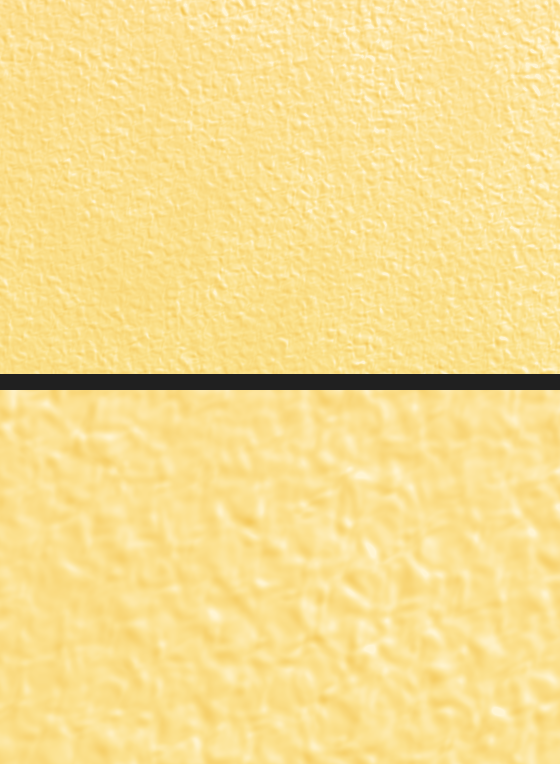
Top: the whole. Bottom: its middle third, enlarged.
Give the GLSL for this texture, as a Shadertoy shader.

```glsl
const vec3 SHADOW = vec3(0.96, 0.80, 0.385);
const vec3 PAINT = vec3(0.99, 0.877, 0.568);
const vec3 SHINE = vec3(1.0, 0.958, 0.82);
const vec2 LIGHT_DIR = vec2(0.64, 0.77);

// Three random values in 0..1 for a lattice cell
vec3 cellRandom(vec2 cell) {
    uvec2 q = uvec2(ivec2(cell) + 4096);
    uint n = q.x * 1597334677u ^ q.y * 3812015801u;
    n = (n ^ (n >> 15)) * 2246822519u;
    n = (n ^ (n >> 13)) * 3266489917u;
    n ^= n >> 16;
    return vec3(n & 1023u, (n >> 10) & 1023u, (n >> 20) & 1023u) / 1023.0;
}

vec2 cellGradient(vec2 cell) {
    float angle = 6.28318 * cellRandom(cell).x;
    return vec2(cos(angle), sin(angle));
}

float gradientNoise(vec2 p) {
    vec2 i = floor(p);
    vec2 f = p - i;
    vec2 u = f * f * f * (f * (f * 6.0 - 15.0) + 10.0);
    float a = dot(cellGradient(i), f);
    float b = dot(cellGradient(i + vec2(1, 0)), f - vec2(1, 0));
    float c = dot(cellGradient(i + vec2(0, 1)), f - vec2(0, 1));
    float d = dot(cellGradient(i + vec2(1, 1)), f - vec2(1, 1));
    return mix(mix(a, b, u.x), mix(c, d, u.x), u.y);
}

// Round drops of varied size, one per jittered cell
float drops(vec2 p) {
    vec2 home = floor(p);
    float height = 0.0;
    for (int y = -1; y <= 1; y++)
    for (int x = -1; x <= 1; x++) {
        vec2 cell = home + vec2(x, y);
        vec3 rnd = cellRandom(cell + 300.0);
        float radius = mix(0.25, 0.8, rnd.z * rnd.z);
        vec2 offset = p - cell - mix(vec2(0.1), vec2(0.9), rnd.xy);
        float dome = max(1.0 - dot(offset, offset) / (radius * radius), 0.0);
        height += radius * dome * dome;
    }
    return height;
}

// Drops over lumpy paint with soft swells and fine grain
float paintHeight(vec2 p, float dropScale) {
    vec2 bend = vec2(gradientNoise(p * 33.0 + 7.3), gradientNoise(p * 33.0 + 51.7));
    vec2 q = p + 0.009 * bend;
    float lumps = gradientNoise(q * dropScale * 1.35 + 18.2);
    float swells = gradientNoise(p * 22.0 + 90.4);
    float grain = gradientNoise(q * dropScale * 2.4 + 33.1);
    return 0.95 * drops(q * dropScale) + 0.6 * lumps + 0.6 * swells + 0.3 * grain;
}

// Height drop toward the light: positive on lit slopes
float slopeLight(vec2 p, vec2 lightDir, float reach) {
    const float DROP_SCALE = 41.0;
    return paintHeight(p - lightDir * reach, DROP_SCALE)
         - paintHeight(p + lightDir * reach, DROP_SCALE);
}

vec3 paintColor(float tone, vec3 shadow, vec3 base, vec3 shine) {
    vec3 lit = mix(base, shine, clamp(tone, 0.0, 1.0));
    return mix(lit, shadow, clamp(-tone, 0.0, 1.3));
}

void mainImage(out vec4 fragColor, in vec2 fragCoord) {
    vec2 p = fragCoord / iResolution.y;
    vec2 uv = fragCoord / iResolution.xy;

    // Broad light falls from the upper right
    float nearLight = smoothstep(0.1, 1.0, dot(uv, vec2(0.58, 0.42)));
    float patches = gradientNoise(p * 4.0 + 12.6) + 0.6 * gradientNoise(p * 9.0 + 70.9);
    float relief = mix(0.85, 1.25, nearLight) * (1.0 + 0.45 * patches);

    float slope = slopeLight(p, LIGHT_DIR, 0.004) * relief;
    float gloss = smoothstep(0.35, 1.0, slope) * mix(0.1, 0.35, nearLight);
    float ambient = mix(-0.15, 0.22, nearLight) + 0.18 * patches;

    // Lower wall leans slightly toward lemon
    vec3 base = PAINT + vec3(-0.006, 0.008, -0.018) * (1.0 - uv.y);
    vec3 color = paintColor(slope + gloss + ambient, SHADOW, base, SHINE);
    fragColor = vec4(color, 1.0);
}
```
